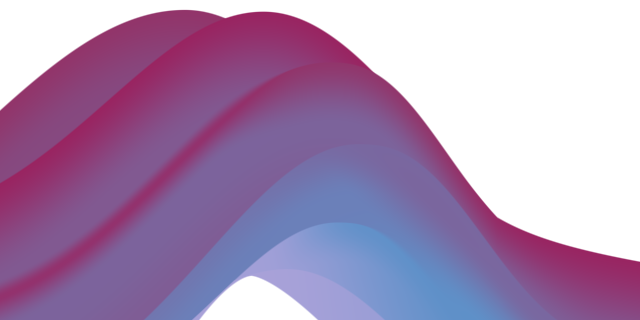
Reproduce this background procedurally as a Shadertoy shader.

```glsl
const vec3 WHITE = vec3(1.0);
const vec3 CRIMSON = vec3(0.605, 0.130, 0.370);
const vec3 WINE = vec3(0.575, 0.200, 0.410);
const vec3 PLUM = vec3(0.525, 0.285, 0.500);
const vec3 MAUVE = vec3(0.505, 0.350, 0.570);
const vec3 VIOLET = vec3(0.485, 0.390, 0.610);
const vec3 STEEL = vec3(0.420, 0.500, 0.725);
const vec3 AZURE = vec3(0.370, 0.565, 0.785);
const vec3 LAVENDER = vec3(0.635, 0.625, 0.845);
const vec3 LILAC = vec3(0.665, 0.635, 0.850);

// Lopsided bell curve; each side holds its fall, width and power
float bell(float x, vec2 peak, vec3 left, vec3 right) {
    vec3 side = x < peak.x ? left : right;
    float reach = abs(x - peak.x) / side.y;
    return peak.y - side.x * (1.0 - exp(-pow(reach, side.z)));
}

// Long slope that trails off at the right
float tailSlope(float x) {
    float run = x - 1.55;
    float height = 0.323 - 0.15 * run - 0.08 * (1.0 - exp(-run / 0.18));
    return x > 1.4 ? height : 0.0;
}

// Coverage of the area below an edge, at least one pixel soft
float cover(float depth, float softness) {
    float blur = max(softness, 0.75 * fwidth(depth));
    return smoothstep(-blur, blur, depth);
}

vec3 shade(vec3 top, vec3 bottom, float depth, float span) {
    return mix(top, bottom, smoothstep(-0.15, 1.0, depth / span));
}

// Blue inner fold: a diagonal crease parts it from the violet flank
vec3 innerColor(vec2 p, float depth) {
    float glow = smoothstep(0.85, 1.4, p.x) * (1.0 - smoothstep(0.0, 0.42, p.y));
    vec3 blue = mix(STEEL, AZURE, glow);
    float flank = smoothstep(-0.03, 0.24, p.x + p.y - 1.51);
    vec3 body = mix(blue, VIOLET, flank);
    vec3 rim = mix(STEEL, VIOLET, 0.35 + 0.5 * smoothstep(0.7, 1.15, p.x));
    return mix(rim, body, smoothstep(-0.02, 0.16, depth));
}

// Pale fold that turns blue towards its right rim
vec3 paleColor(vec2 p, float depth) {
    float turn = smoothstep(0.82, 1.5, p.x + 0.3 * p.y);
    vec3 body = mix(LAVENDER, AZURE, turn);
    float rim = smoothstep(0.85, 1.15, p.x) * (1.0 - smoothstep(0.0, 0.13, depth));
    return mix(body, AZURE, 0.85 * rim);
}

void mainImage(out vec4 fragColor, in vec2 fragCoord) {
    // Two units wide, one unit high
    vec2 p = fragCoord / iResolution.xy * vec2(2.0, 1.0);

    // Depth of the point below each ridge
    float back = bell(p.x, vec2(0.578, 0.969), vec3(1.04, 0.963, 2.0), vec3(1.5, 0.95, 2.0)) - p.y;
    float middle = bell(p.x, vec2(0.823, 0.9635), vec3(0.70, 0.683, 2.0), vec3(1.2, 0.83, 2.0)) - p.y;
    float frontTop = bell(p.x, vec2(1.03, 0.805), vec3(0.81, 0.71, 2.0), vec3(0.635, 0.453, 2.5));
    float front = max(frontTop, tailSlope(p.x)) - p.y;
    float inner = bell(p.x, vec2(1.12, 0.5495), vec3(0.86, 0.664, 2.0), vec3(0.65, 0.4835, 2.5)) - p.y;
    float pale = bell(p.x, vec2(1.055, 0.3047), vec3(0.586, 0.53, 2.0), vec3(0.432, 0.375, 2.5)) - p.y;
    float low = bell(p.x, vec2(0.898, 0.159), vec3(0.4, 0.54, 2.0), vec3(0.7, 0.6, 2.0)) - p.y;
    float gap = bell(p.x, vec2(0.786, 0.138), vec3(2.0, 0.85, 1.6), vec3(2.0, 1.28, 1.45)) - p.y;

    // Rear ridges
    vec3 color = mix(WHITE, shade(WINE, PLUM, back, 0.22), cover(back, 0.0));
    color = mix(color, shade(CRIMSON, MAUVE, middle, 0.31), cover(middle, 0.0));

    // Front ridge: blurred on the left, longer fade on the far right
    float blurred = 1.0 - smoothstep(0.65, 0.95, p.x);
    float span = mix(0.20, 0.13, blurred) + 0.14 * smoothstep(1.5, 1.9, p.x);
    vec3 crest = mix(WINE, CRIMSON, max(blurred, smoothstep(1.3, 1.7, p.x)));
    vec3 frontColor = shade(crest, VIOLET, front, span);
    frontColor = mix(frontColor, MAUVE, 0.7 * smoothstep(0.18, 0.42, front));
    color = mix(color, frontColor, cover(front, 0.035 * blurred));

    // Inner folds
    color = mix(color, innerColor(p, inner), cover(inner, 0.0));
    float paleBlur = 0.02 * smoothstep(1.1, 1.3, p.x);
    color = mix(color, paleColor(p, pale), cover(pale, paleBlur));
    vec3 lowColor = mix(LILAC, LAVENDER, smoothstep(0.85, 1.2, p.x));
    color = mix(color, lowColor, 0.8 * cover(min(low, pale), 0.0));

    // Opening below the folds
    color = mix(color, WHITE, cover(gap, 0.0));
    fragColor = vec4(color, 1.0);
}
```
